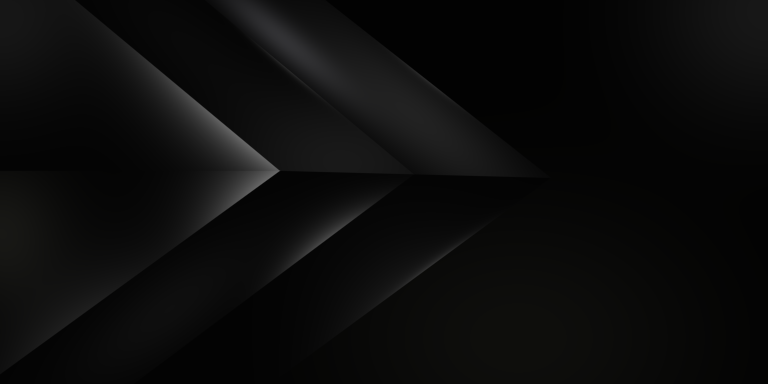
Give the GLSL for this background, as a WebGL 2 fragment shader.

```glsl
#version 300 es
precision highp float;

#define TIP_A vec2(0.729, 0.555)
#define TIP_B vec2(1.078, 0.546)
#define TIP_C vec2(1.435, 0.537)
#define SPINE_SLOPE 0.026
#define BASE_LEVEL 0.012
#define COOL vec3(0.98, 0.98, 1.04)
#define WARM vec3(1.0, 1.0, 0.86)

uniform vec2 u_resolution;
out vec4 outColor;

float bell(float x, float center, float width) {
    float t = (x - center) / width;
    return exp(-t * t);
}

float blob(vec2 p, vec2 center, vec2 radius) {
    vec2 t = (p - center) / radius;
    return exp(-dot(t, t));
}

// x: distance back from the tip, y: depth inside the chevron
vec2 edgeSpace(vec2 p, vec2 tip, vec2 heading, float side) {
    vec2 d = normalize(heading);
    vec2 inward = side * vec2(-d.y, d.x);
    return vec2(dot(p - tip, d), dot(p - tip, inward));
}

// Light that hugs an edge and fades into the panel
float edgeGlow(vec2 e, float center, float reach, float depth) {
    return bell(e.x, center, reach) * exp(-max(e.y, 0.0) / depth);
}

float cover(float d, float blur) {
    return smoothstep(-blur, blur, d);
}

vec3 backdrop(vec2 p, float aspect) {
    float corner = blob(p, vec2(aspect, 0.97), vec2(0.3, 0.27));
    float floorLight = blob(p, vec2(1.35, 0.12), vec2(0.5, 0.36));
    return vec3(0.006) + 0.085 * corner + WARM * 0.05 * floorLight;
}

vec3 upperPanels(vec2 p, vec3 color, float blur) {
    vec2 a = edgeSpace(p, TIP_A, vec2(-1.0, 0.834), 1.0);
    vec2 b = edgeSpace(p, TIP_B, vec2(-1.0, 0.833), 1.0);
    vec2 c = edgeSpace(p, TIP_C, vec2(-1.0, 0.788), 1.0);

    // Front panel: cool ridge, wide sheen and rim
    float ridge = 0.16 * bell(b.x, 0.5, 0.23) * bell(-b.y, 0.05, 0.045);
    float sheen = 0.12 * bell(b.x, 0.1, 0.38) * bell(-b.y, 0.12, 0.11);
    float rim = 0.12 * edgeGlow(c, 0.41, 0.11, 0.006);
    vec3 front = vec3(BASE_LEVEL + sheen + rim) + COOL * ridge;
    color = mix(color, front, cover(c.y, blur));

    // Middle panel: lit near the spine, thin rim above
    float middle = BASE_LEVEL + 0.085 * blob(p, vec2(0.9, 0.575), vec2(0.3, 0.2));
    middle += 0.022 * bell(b.x, 0.65, 0.3) * bell(b.y, 0.12, 0.1);
    middle += 0.15 * edgeGlow(b, 0.43, 0.13, 0.006);
    color = mix(color, vec3(middle), cover(b.y, blur));

    // Back panel: brightest slope and a dim corner
    float back = BASE_LEVEL + 0.4 * edgeGlow(a, 0.11, 0.38, 0.065);
    back += 0.075 * blob(p, vec2(0.0, 0.95), vec2(0.22, 0.22));
    return mix(color, vec3(back), cover(a.y, blur));
}

vec3 lowerPanels(vec2 p, vec3 color, float blur) {
    vec2 a = edgeSpace(p, TIP_A, vec2(-1.0, -0.727), -1.0);
    vec2 b = edgeSpace(p, TIP_B, vec2(-1.0, -0.748), -1.0);
    vec2 c = edgeSpace(p, TIP_C, vec2(-1.0, -0.735), -1.0);

    // Front panel: broad reflection with a fine rim
    float front = BASE_LEVEL + 0.085 * edgeGlow(c, 0.5, 0.23, 0.1);
    front += 0.13 * edgeGlow(c, 0.37, 0.14, 0.01);
    color = mix(color, vec3(front), cover(c.y, blur));

    // Middle panel: narrow streak and soft lower sheen
    float middle = BASE_LEVEL + 0.28 * edgeGlow(b, 0.28, 0.16, 0.035);
    middle += 0.045 * bell(b.x, 0.72, 0.3) * bell(b.y, 0.1, 0.1);
    color = mix(color, vec3(middle), cover(b.y, blur));

    // Back panel: bright tip, trailing edge and warm side light
    float back = BASE_LEVEL + 0.4 * edgeGlow(a, 0.03, 0.21, 0.08);
    back += 0.11 * edgeGlow(a, 0.65, 0.27, 0.1);
    vec3 side = WARM * 0.075 * blob(p, vec2(0.0, 0.4), vec2(0.16, 0.18));
    return mix(color, vec3(back) + side, cover(a.y, blur));
}

void main() {
    vec2 p = gl_FragCoord.xy / u_resolution.y;
    float aspect = u_resolution.x / u_resolution.y;
    float blur = max(0.002, 0.75 / u_resolution.y);

    // Fold the two halves together along the spine
    vec3 ground = backdrop(p, aspect);
    float spine = TIP_A.y - SPINE_SLOPE * max(p.x - TIP_A.x, 0.0);
    vec3 upper = upperPanels(p, ground, blur);
    vec3 lower = lowerPanels(p, ground, blur);
    outColor = vec4(mix(lower, upper, cover(p.y - spine, blur)), 1.0);
}
```
